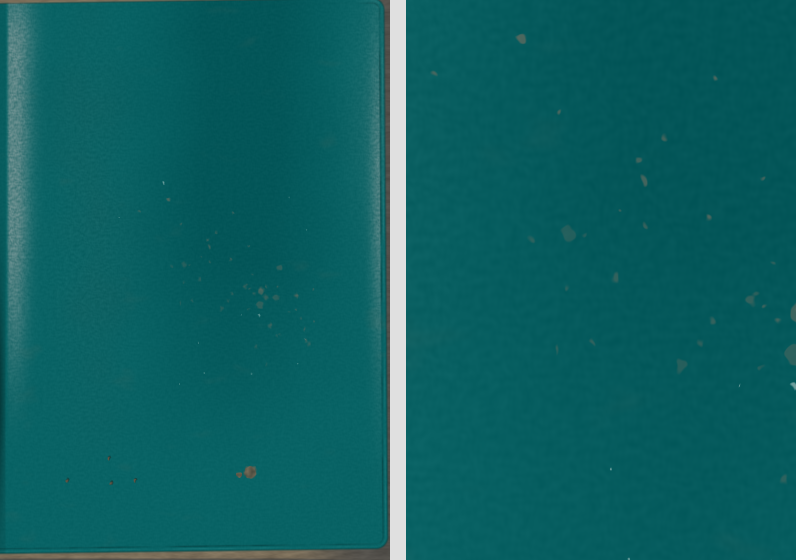
Left: the whole. Right: its middle third, enlarged.
Write a Shadertoy shader that draws this texture.

```glsl
// A worn teal vinyl book cover lying on its pages: leathery grain, glossy
// sheen along the spine and fore edge, a pressed seam, stains and flecks.
// Built from a rounded-box distance, gradient noise and hashed spot loops.

const vec3 TEAL       = vec3(0.032, 0.388, 0.396);
const vec3 DEEP_TEAL  = vec3(0.012, 0.336, 0.346);
const vec3 DUSTY_TEAL = vec3(0.110, 0.375, 0.375);
const vec3 SHEEN      = vec3(0.400, 0.545, 0.545);
const vec3 PAPER      = vec3(0.480, 0.430, 0.350);
const vec3 SHADOW     = vec3(0.320, 0.310, 0.290);
const vec3 STAIN      = vec3(0.340, 0.410, 0.370);
const vec3 RUST       = vec3(0.460, 0.350, 0.270);
const vec3 FLECK      = vec3(0.700, 0.800, 0.780);

const float CORNER_RADIUS = 0.022;
const float SEAM_INSET    = 0.009;
const float SPINE_FOLD    = 0.012;
const float GRAIN_AMOUNT  = 0.022;
const vec2  GRAIN_SCALE   = vec2(130.0, 215.0);
const vec2  RUST_CENTER   = vec2(0.447, 0.157);
const int   STAIN_COUNT   = 50;
const int   FLECK_COUNT   = 12;
const int   PIT_COUNT     = 4;

vec2 hash2(vec2 cell) {
    uvec2 v = uvec2(ivec2(cell)) * 1664525u + 1013904223u;
    for (int i = 0; i < 2; i++) {
        v.x += v.y * 1664525u;
        v.y += v.x * 1664525u;
        v ^= v >> 16u;
    }
    return vec2(v & 0xffffu) / 65535.0;
}

float gradDot(vec2 cell, vec2 offset) {
    float angle = 6.2832 * hash2(cell).x;
    return dot(vec2(cos(angle), sin(angle)), offset);
}

float gradientNoise(vec2 p) {
    vec2 i = floor(p), f = p - i;
    vec2 u = f * f * f * (f * (f * 6.0 - 15.0) + 10.0);
    vec2 e = vec2(1.0, 0.0);
    return mix(mix(gradDot(i, f), gradDot(i + e, f - e), u.x),
               mix(gradDot(i + e.yx, f - e.yx), gradDot(i + 1.0, f - 1.0), u.x), u.y);
}

float fbm(vec2 p) {
    return gradientNoise(p) + 0.5 * gradientNoise(p * 2.1 + 7.0)
         + 0.25 * gradientNoise(p * 4.3 + 19.0);
}

float bell(float x, float center, float width) {
    float t = (x - center) / width;
    return exp(-t * t);
}

float roundBox(vec2 p, vec2 lo, vec2 hi, float r) {
    vec2 q = abs(p - 0.5 * (lo + hi)) - 0.5 * (hi - lo) + r;
    return length(max(q, 0.0)) + min(max(q.x, q.y), 0.0) - r;
}

float spot(vec2 p, vec2 center, float radius, float stretch, float soft) {
    vec2 q = (p - center) * vec2(1.0, stretch);
    return 1.0 - smoothstep(-soft, soft, length(q) - radius);
}

void mainImage(out vec4 fragColor, in vec2 fragCoord) {
    float px = 1.0 / iResolution.y;
    float aspect = iResolution.x * px;
    vec2 p = fragCoord * px;
    float across = p.x / aspect;

    // Slightly skewed cover outline, running off the left side
    float right = aspect - 0.003 - 0.007 * p.y;
    vec2 lo = vec2(-0.5, 0.011 + 0.009 * across);
    vec2 hi = vec2(right, 0.994 + 0.010 * across);
    float edge = roundBox(p, lo, hi, CORNER_RADIUS);
    float inset = right - p.x;

    // Broad tone: deeper middle, dusty band on the left, cloudy smudges
    float cloud = fbm(p * 5.0);
    float deep = 1.15 * bell(p.x, 0.43, 0.15) * smoothstep(0.12, 0.6, p.y);
    vec3 color = mix(TEAL, DEEP_TEAL, clamp(deep + 0.25 * cloud, 0.0, 1.0));
    float dusty = bell(p.x, 0.16, 0.07) * bell(p.y, 0.6, 0.35);
    color = mix(color, DUSTY_TEAL, 0.4 * dusty * (0.8 + cloud));
    float smudge = smoothstep(0.35, 0.9, fbm(p * vec2(11.0, 20.0) + 31.0));
    color = mix(color, STAIN, 0.15 * smudge);

    // Sheen beside the spine and along the fore edge
    float wobble = 0.004 * gradientNoise(vec2(3.0, p.y * 9.0));
    float spineX = max(p.x - 0.026 - wobble, 0.0);
    float spineSheen = smoothstep(SPINE_FOLD - 0.002, SPINE_FOLD + 0.006, p.x)
        * bell(spineX, 0.0, 0.015 + 0.018 * p.y)
        * smoothstep(0.18, 0.62, p.y) * (1.0 - 0.35 * smoothstep(0.92, 1.0, p.y));
    float foreSheen = smoothstep(SEAM_INSET - 0.001, SEAM_INSET + 0.003, inset)
        * bell(inset, 0.010, 0.017) * bell(p.y, 0.63, 0.28);
    float haze = bell(inset, 0.02, 0.050) * bell(p.y, 0.8, 0.22);
    float sheen = 0.86 * spineSheen + 0.62 * foreSheen + 0.15 * haze;

    // Leather grain, stronger where light grazes the surface
    vec2 bent = p + 0.004 * gradientNoise(p * 40.0);
    float grain = gradientNoise(bent * GRAIN_SCALE)
                + 0.7 * gradientNoise(bent * GRAIN_SCALE.yx * 1.5 + 50.0);
    color = mix(color, SHEEN, clamp(sheen * (1.0 + 0.3 * grain), 0.0, 1.0));
    color += GRAIN_AMOUNT * grain * (0.65 + 1.3 * sheen + 0.6 * dusty);

    // Spine fold, and a pressed seam that fades in and out
    float fold = 1.0 - smoothstep(SPINE_FOLD - 0.004, SPINE_FOLD, p.x);
    color *= 1.0 - fold * (0.06 + 0.35 * bell(p.y, 0.3, 0.2) * (1.0 - p.x / SPINE_FOLD));
    float seamWear = clamp(0.65 + 1.1 * fbm(p * 14.0 + 60.0), 0.15, 1.0);
    seamWear *= 1.0 - 0.95 * smoothstep(0.96, 0.985, p.y) * (1.0 - smoothstep(0.9, 1.0, across));
    color *= 1.0 - 0.22 * seamWear * bell(edge, -SEAM_INSET, 0.0016);
    color += 0.05 * seamWear * bell(edge, -0.0045, 0.0014);
    color *= 1.0 - 0.25 * smoothstep(-0.003, 0.0, edge);

    // Dull stains scattered along a falling diagonal, mostly tiny
    vec2 rough = p + 0.003 * vec2(gradientNoise(p * 150.0), gradientNoise(p * 150.0 + 90.0));
    for (int i = 0; i < STAIN_COUNT; i++) {
        vec2 a = hash2(vec2(i, 11)), b = hash2(vec2(i, 12)), c = hash2(vec2(i, 13));
        vec2 center = mix(vec2(0.30, 0.59), vec2(0.57, 0.41), a.x);
        center += vec2(0.08, 0.13) * (b + c.yx - 1.0);
        float radius = 0.0011 + 0.0058 * pow(a.y, 5.0);
        float mask = spot(rough, center, radius, mix(0.55, 1.2, c.x), 1.5 * px);
        color = mix(color, STAIN, mask * mix(0.35, 0.9, b.y));
    }

    // Rust blister with a small companion, and dark-rimmed pits low down
    float blister = max(spot(rough, RUST_CENTER, 0.0115, 1.0, 0.002),
                        spot(rough, RUST_CENTER - vec2(0.020, 0.005), 0.005, 1.0, 0.0015));
    color = mix(color, RUST * (1.0 + 0.35 * gradientNoise(p * 130.0)), 0.8 * blister);
    for (int i = 0; i < PIT_COUNT; i++) {
        vec2 h = hash2(vec2(i, 41));
        vec2 center = vec2(0.08, 0.05) + h * vec2(0.18, 0.18);
        color = mix(color, vec3(0.09, 0.12, 0.10), 0.6 * spot(rough, center, 0.0024, 0.7, px));
        color = mix(color, RUST, 0.8 * spot(rough, center - 0.0012, 0.0020, 0.8, px));
    }

    // Pale flecks
    for (int i = 0; i < FLECK_COUNT; i++) {
        vec2 h = hash2(vec2(i, 71));
        vec2 center = vec2(0.12, 0.28) + h * vec2(0.48, 0.42);
        float size = 0.0004 + 0.0016 * pow(hash2(vec2(i, 72)).x, 5.0);
        color = mix(color, FLECK, 0.6 * spot(rough, center, size, 0.8, px));
    }

    // Pages below and above, grey shadow on the right
    float shade = max(smoothstep(0.72, 0.95, across), 1.0 - smoothstep(0.0, 0.005, p.y));
    vec3 ground = mix(PAPER, SHADOW, shade) * (1.0 + 0.15 * fbm(p * vec2(30.0, 120.0)));
    color = mix(color, ground, smoothstep(-1.5 * px, 1.5 * px, edge));
    fragColor = vec4(clamp(color, 0.0, 1.0), 1.0);
}
```
